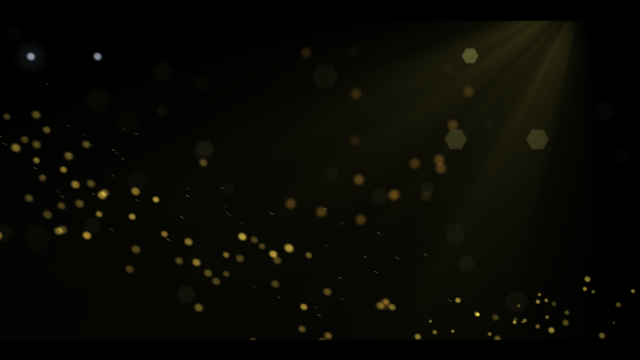
Give the GLSL for this background, as a Shadertoy shader.

```glsl
// Golden dust drifting through dim light shafts, inside a letterboxed frame.
// Shafts are angular waves around one source; sparks, streaks and hexagonal
// bokeh are hashed points scattered along bands, summed as additive light.

const float ASPECT = 16.0 / 9.0;
const vec2 FRAME = vec2(0.0556, 0.942);        // bottom and top of the open area
const vec2 LIGHT_POS = vec2(1.62, 1.02);
const float LIGHT_GAIN = 0.29;
const float LIGHT_FALLOFF = 2.0;
const vec3 LIGHT_COLOR = vec3(0.80, 0.78, 0.28);
const vec3 BASE_COLOR = vec3(0.010, 0.010, 0.005);
const vec3 GOLD = vec3(0.72, 0.64, 0.25);
const vec3 AMBER = vec3(0.66, 0.46, 0.16);
const vec3 PALE = vec3(0.62, 0.62, 0.46);
const vec3 COOL = vec3(0.50, 0.54, 0.60);
const vec3 HEX_COLOR = vec3(0.80, 0.78, 0.45);
const vec2 DRIFT = vec2(0.88, -0.475);         // direction of motion blur
const vec2 BAND_START = vec2(0.00, 0.60);      // main diagonal dust band
const vec2 BAND_END = vec2(1.06, 0.08);
const int SPARKS = 62;
const int SMALL_SPARKS = 34;
const int STREAKS = 46;
const int SOFT_DOTS = 16;
const int HEXAGONS = 26;

float hash(float n) {
    return fract(sin(n * 12.9898) * 43758.5453);
}

vec2 hash2(float n) {
    return vec2(hash(n), hash(n + 51.7));
}

// Bell-shaped random offset in -1..1
vec2 scatter(float n) {
    return hash2(n) + hash2(n + 17.3) - 1.0;
}

// Soft ellipse, lengthened along the drift direction
float dot2D(vec2 p, float radius, float stretch) {
    vec2 q = vec2(dot(p, DRIFT) / stretch, dot(p, vec2(-DRIFT.y, DRIFT.x)));
    return 1.0 - smoothstep(0.35 * radius, 1.25 * radius, length(q));
}

float hexagon(vec2 p, float radius, float blur) {
    vec2 q = abs(p);
    float d = max(q.x * 0.866 + q.y * 0.5, q.y) - radius;
    return 1.0 - smoothstep(-blur, blur, d);
}

vec3 lightShafts(vec2 p) {
    vec2 d = p - LIGHT_POS;
    float dist = length(d);
    float angle = atan(-d.x, -d.y);            // 0 points down, grows leftwards
    float fan = smoothstep(-0.2, 0.5, angle) * (1.0 - smoothstep(1.08, 1.5, angle));
    float waves = 0.80 + 0.16 * cos((angle - 0.39) * 10.3)
                + 0.07 * sin(angle * 29.0) + 0.04 * sin(angle * 53.0 + 1.0);
    float rightFade = 1.0 - smoothstep(1.64, 1.72, p.x);
    float core = smoothstep(0.0, 0.2, dist);
    return LIGHT_COLOR * LIGHT_GAIN * fan * waves * core * rightFade * exp(-LIGHT_FALLOFF * dist);
}

vec3 dustBand(vec2 p, float pixel) {
    vec3 sum = vec3(0.0);
    for (int i = 0; i < SPARKS; i++) {
        float n = float(i) + 1.0;
        vec2 pos = mix(BAND_START, BAND_END, hash(n)) + scatter(n + 90.0) * vec2(0.14, 0.22);
        float glow = mix(0.35, 0.95, pow(hash(n + 210.0), 2.0));
        float radius = mix(0.009, 0.013, hash(n + 260.0));
        sum += mix(GOLD, AMBER, 0.6 * hash(n + 300.0)) * glow * dot2D(p - pos, radius, 1.2);
    }
    for (int i = 0; i < STREAKS; i++) {
        float n = float(i) + 400.0;
        vec2 pos = mix(BAND_START, BAND_END, hash(n)) + vec2(0.10, 0.04)
                 + scatter(n + 90.0) * vec2(0.28, 0.24);
        float width = max(0.0016, 0.6 * pixel);
        sum += PALE * mix(0.15, 0.45, hash(n + 210.0)) * dot2D(p - pos, width, 4.5);
    }
    return sum;
}

// Fine sparks gathered in the lower right corner
vec3 cornerDust(vec2 p) {
    vec3 sum = vec3(0.0);
    for (int i = 0; i < SMALL_SPARKS; i++) {
        float n = float(i) + 800.0;
        float x = mix(1.16, 1.77, hash(n));
        float y = 0.08 + 0.13 * (x - 1.16) + scatter(n + 90.0).y * 0.11;
        float radius = mix(0.004, 0.010, hash(n + 160.0));
        sum += GOLD * mix(0.3, 0.8, hash(n + 210.0)) * dot2D(p - vec2(x, y), radius, 1.1);
    }
    return sum;
}

vec3 bokeh(vec2 p) {
    vec3 sum = vec3(0.0);
    for (int i = 0; i < SOFT_DOTS; i++) {
        float n = float(i) + 1200.0;
        vec2 pos = vec2(1.12, 0.52) + scatter(n) * vec2(0.46, 0.40);
        sum += AMBER * mix(0.12, 0.42, hash(n + 210.0)) * dot2D(p - pos, 0.017, 1.0);
    }
    for (int i = 0; i < HEXAGONS; i++) {
        float n = float(i) + 1500.0;
        vec2 pos = hash2(n) * vec2(ASPECT, 0.78) + vec2(0.0, 0.14);
        float radius = mix(0.013, 0.032, hash(n + 160.0));
        sum += HEX_COLOR * mix(0.015, 0.05, hash(n + 210.0)) * hexagon(p - pos, radius, 0.005);
    }
    // Accents: a level pair of hexagons and a pair of cool points
    for (int i = 0; i < 2; i++) {
        float k = float(i);
        sum += HEX_COLOR * 0.17 * hexagon(p - vec2(1.266 + 0.227 * k, 0.613), 0.027, 0.004);
        vec2 d = p - vec2(0.086 + 0.185 * k, 0.843);
        sum += COOL * (dot2D(d, 0.012, 1.1) + 0.10 * (1.0 - k) * dot2D(d, 0.045, 1.0));
    }
    return sum + HEX_COLOR * 0.28 * hexagon(p - vec2(1.306, 0.845), 0.020, 0.004);
}

void mainImage(out vec4 fragColor, in vec2 fragCoord) {
    vec2 p = fragCoord / iResolution.xy * vec2(ASPECT, 1.0);
    float pixel = 1.0 / iResolution.y;

    // Dim haze, deepest in the upper left and at the right side
    float haze = (1.0 - smoothstep(0.35, 0.85, p.y - 0.25 * p.x)) * (1.0 - smoothstep(1.3, 1.7, p.x));
    vec3 color = BASE_COLOR * haze + lightShafts(p);
    color += dustBand(p, pixel) + cornerDust(p) + bokeh(p);

    // Letterbox bars
    color *= smoothstep(-pixel, pixel, p.y - FRAME.x) * smoothstep(-pixel, pixel, FRAME.y - p.y);
    fragColor = vec4(min(color, 1.0), 1.0);
}
```
